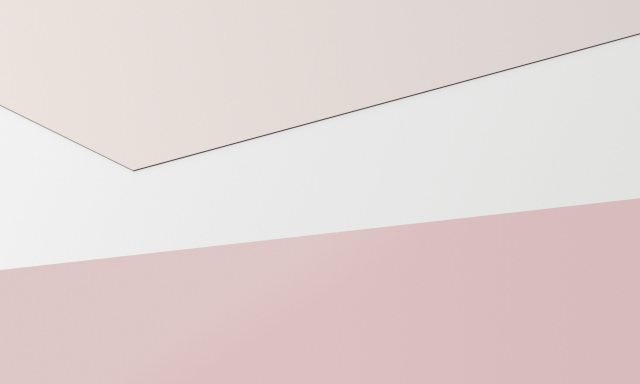
This background is drawn by a WebGL 1 fragment shader. Its source:

```glsl
precision highp float;
// Overlapping sheets of beige, white and rose paper with a fine cast shadow.

uniform vec2 u_resolution;

// Edge points as fractions of the canvas
const vec2 BEIGE_LEFT = vec2(0.0, 0.726);
const vec2 BEIGE_CORNER = vec2(0.2085, 0.555);
const vec2 BEIGE_RIGHT = vec2(1.0, 0.912);
const vec2 ROSE_LEFT = vec2(0.0, 0.2967);
const vec2 ROSE_RIGHT = vec2(1.0, 0.4837);

// Paper colours, lit from the left
const vec3 BEIGE_LIT = vec3(0.925, 0.886, 0.872);
const vec3 BEIGE_DIM = vec3(0.857, 0.825, 0.812);
const vec3 WHITE_LIT = vec3(0.950, 0.950, 0.950);
const vec3 WHITE_MID = vec3(0.910, 0.912, 0.910);
const vec3 WHITE_DIM = vec3(0.884, 0.886, 0.880);
const vec3 ROSE_PALE = vec3(0.868, 0.780, 0.776);
const vec3 ROSE_WARM = vec3(0.867, 0.752, 0.756);
const vec3 ROSE_DIM = vec3(0.847, 0.733, 0.737);
const vec3 SHADOW = vec3(0.30, 0.25, 0.25);

// Shadow and grain, in canvas heights
const float LINE_WIDTH = 0.0024;
const float LINE_LEFT = 0.38;
const float LINE_RIGHT = 0.85;
const float SOFT_WIDTH = 0.006;
const float SOFT_STRENGTH = 0.10;
const float GRAIN_SCALE = 110.0;
const float GRAIN_STRENGTH = 0.005;

// Signed distance to the line a-b, positive above it
float aboveLine(vec2 p, vec2 a, vec2 b) {
  vec2 along = normalize(b - a);
  return dot(p - a, vec2(-along.y, along.x));
}

vec2 gradient(vec2 cell) {
  float angle = 6.2832 * fract(sin(dot(cell, vec2(127.1, 311.7))) * 43758.5);
  return vec2(cos(angle), sin(angle));
}

float gradientNoise(vec2 p) {
  vec2 i = floor(p);
  vec2 f = fract(p);
  vec2 w = f * f * f * (f * (f * 6.0 - 15.0) + 10.0);
  vec2 e = vec2(1.0, 0.0);
  float low = mix(dot(gradient(i), f), dot(gradient(i + e), f - e), w.x);
  float high = mix(dot(gradient(i + e.yx), f - e.yx),
                   dot(gradient(i + e.xx), f - e.xx), w.x);
  return mix(low, high, w.y);
}

void main() {
  vec2 uv = gl_FragCoord.xy / u_resolution;
  vec2 scale = vec2(u_resolution.x / u_resolution.y, 1.0);
  vec2 p = uv * scale;
  float pixel = 0.7 / u_resolution.y;

  // White base sheet
  float fall = uv.x - 0.25 * (uv.y - 0.5);
  vec3 color = mix(WHITE_LIT, WHITE_MID, smoothstep(-0.15, 0.55, fall));
  color = mix(color, WHITE_DIM, smoothstep(0.4, 1.1, fall));

  // Rose sheet, with a pale diagonal reflection at its upper left
  float warmth = smoothstep(-0.08, 0.16, uv.x - 0.20 - 0.95 * uv.y);
  vec3 rose = mix(ROSE_PALE, ROSE_WARM, warmth);
  rose = mix(rose, ROSE_DIM, smoothstep(0.45, 1.0, uv.x));
  float roseEdge = aboveLine(p, ROSE_LEFT * scale, ROSE_RIGHT * scale);
  color = mix(rose, color, smoothstep(-pixel, pixel, roseEdge));

  // Beige sheet and the shadow beneath its edges
  vec2 corner = BEIGE_CORNER * scale;
  float leftEdge = aboveLine(p, BEIGE_LEFT * scale, corner);
  float rightEdge = aboveLine(p, corner, BEIGE_RIGHT * scale);
  float beigeEdge = min(leftEdge, rightEdge);
  float rightSide = smoothstep(-0.004, 0.004, p.x - corner.x);
  float below = max(-beigeEdge, 0.0);
  float soft = SOFT_STRENGTH * exp(-below / SOFT_WIDTH);
  color = mix(color, SHADOW, soft * mix(0.5, 1.0, rightSide));
  vec3 beige = mix(BEIGE_LIT, BEIGE_DIM,
                   clamp(uv.x + 0.1 * (uv.y - 0.7), 0.0, 1.0));
  color = mix(color, beige, smoothstep(-pixel, pixel, beigeEdge));
  float offset = beigeEdge / LINE_WIDTH;
  float line = exp(-2.0 * offset * offset);
  color = mix(color, SHADOW, line * mix(LINE_LEFT, LINE_RIGHT, rightSide));

  // Faint paper grain
  color += GRAIN_STRENGTH * gradientNoise(p * GRAIN_SCALE);
  gl_FragColor = vec4(color, 1.0);
}
```
